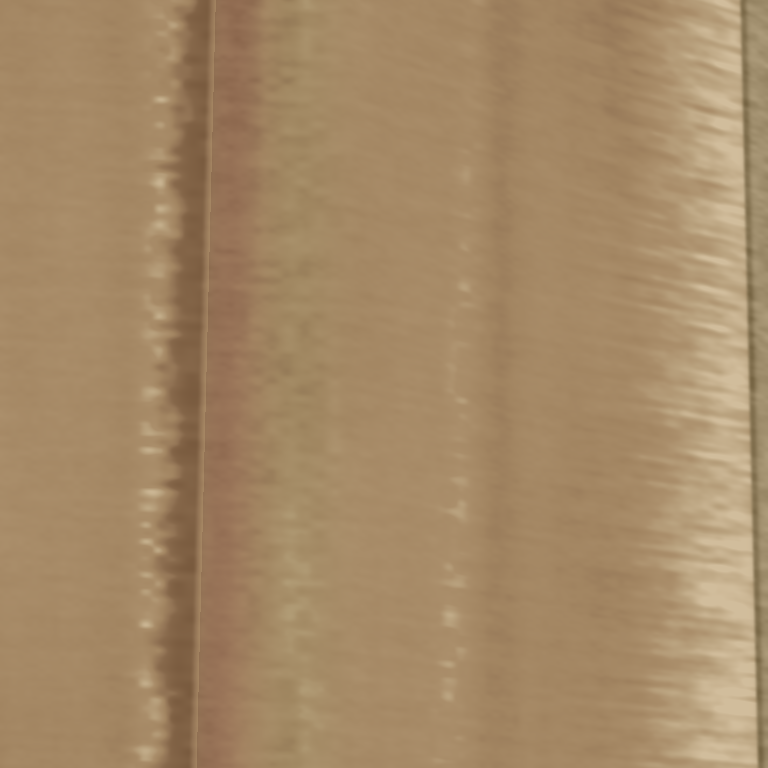
Write a WebGL 2 fragment shader that draws this texture.

```glsl
#version 300 es
precision highp float;
// Draws softly pleated tan cloth with vertical folds and fine slanted threads.
uniform vec2 u_resolution;
out vec4 fragColor;

// Integer hash of a lattice cell, from 0 to 1
float hash(vec2 cell) {
  uvec2 q = uvec2(ivec2(cell)) * uvec2(1597u, 3571u);
  uint n = (q.x ^ (q.y << 7)) * 26699u + q.y;
  n = (n ^ (n >> 15)) * 73856u + n;
  n ^= n >> 13;
  n *= 40503u;
  return float((n ^ (n >> 16)) & 65535u) / 65535.0;
}

// Smooth value noise, from -1 to 1
float noise(vec2 p) {
  vec2 cell = floor(p);
  vec2 f = fract(p);
  f = f * f * (3.0 - 2.0 * f);
  float low = mix(hash(cell), hash(cell + vec2(1, 0)), f.x);
  float high = mix(hash(cell + vec2(0, 1)), hash(cell + vec2(1, 1)), f.x);
  return 2.0 * mix(low, high, f.y) - 1.0;
}

// Soft vertical band around a centre
float band(float x, float centre, float width) {
  float d = (x - centre) / width;
  return exp(-d * d);
}

// Cloth colour for a tone from 0 (fold shadow) to 5 (sheen)
vec3 clothColor(float tone) {
  vec3 ramp[6] = vec3[6](
    vec3(0.47, 0.35, 0.24), vec3(0.57, 0.45, 0.33), vec3(0.635, 0.52, 0.38),
    vec3(0.67, 0.56, 0.42), vec3(0.73, 0.64, 0.50), vec3(0.82, 0.74, 0.61));
  float t = clamp(tone, 0.0, 4.999);
  int i = int(t);
  return mix(ramp[i], ramp[i + 1], fract(t));
}

// Thread coordinates: slant steepens towards the upper right
vec2 threadSpace(vec2 uv) {
  float slant = mix(0.04, 0.28, uv.y);
  return vec2(uv.x, uv.y + slant * max(uv.x - 0.45, 0.0) + 0.05 * uv.x);
}

// Broad light and shade across the pleats
float foldTone(vec2 uv, float crease, float rim) {
  float x = uv.x;
  float tone = 2.45 + 0.25 * noise(vec2(x * 9.0, uv.y * 3.0));
  tone -= 1.45 * band(x, crease + 0.015, 0.055) * step(crease, x);
  tone -= 0.3 * band(x, 0.15, 0.03);
  tone -= 0.75 * band(x, 0.645 + 0.01 * uv.y, 0.03);
  tone -= 0.25 * band(x, 0.74, 0.08);
  tone -= 0.6 * band(x, 0.83, 0.07) * smoothstep(0.5, 1.0, uv.y);
  tone += 1.75 * smoothstep(rim - 0.17, rim - 0.01, x);
  tone += 0.4 * smoothstep(0.75, 0.95, x) * (1.0 - uv.y);
  return tone;
}

void main() {
  vec2 uv = gl_FragCoord.xy / u_resolution;
  float x = uv.x;
  float crease = mix(0.256, 0.281, uv.y);
  float rim = mix(0.987, 0.964, uv.y);
  float glint = mix(0.582, 0.618, uv.y);
  vec2 thread = threadSpace(uv);

  // Weave at three scales
  float strand = noise(thread * vec2(13.0, 112.0));
  float fleck = noise(thread * vec2(48.0, 92.0) + 31.0);
  float grain = noise(thread * vec2(110.0, 170.0) + 73.0);
  float column = noise(vec2(x * 55.0, uv.y * 4.0) + 11.0);

  // Zones where the weave catches the light
  float sheen = smoothstep(0.72, 0.94, x);
  float nubby = band(x, 0.385, 0.055);
  float glintZone = band(x, glint, 0.018);
  float raggedZone = band(x, crease - 0.066, 0.018);

  float tone = foldTone(uv, crease, rim);
  tone += strand * mix(0.17, 0.85, sheen) + grain * 0.12;
  tone += fleck * (0.14 + 0.5 * nubby + 0.35 * sheen);
  tone += column * (0.1 + 0.35 * nubby);
  tone += glintZone * (0.3 + 1.3 * max(fleck, 0.0)) * (1.1 - 0.6 * uv.y);
  tone += raggedZone * (0.25 + 2.0 * max(fleck, 0.0));

  // Deep crease: ragged on the left, crisp on the right
  float ragged = crease - 0.052 + 0.012 * fleck + 0.01 * noise(vec2(2.0, uv.y * 18.0));
  float shadow = smoothstep(ragged - 0.012, ragged + 0.02, x)
               * (1.0 - smoothstep(crease - 0.012, crease + 0.004, x));
  float depth = 0.25 + 0.25 * fleck + 0.6 * band(x, crease - 0.055, 0.02);
  tone = mix(tone, depth, shadow);

  vec3 color = clothColor(tone);

  // Rosy turn beside the crease, greenish cast on the nubby strip
  float rosy = band(x, crease + 0.03, 0.04) * smoothstep(-0.01, 0.01, x - crease);
  color += rosy * vec3(0.015, -0.012, 0.004);
  color += nubby * vec3(-0.012, 0.004, -0.006);

  // Greyer cloth behind the right rim, with a thin shadow line
  float behind = smoothstep(-0.003, 0.003, x - rim);
  vec3 backCloth = vec3(0.63, 0.56, 0.43) + 0.04 * fleck + 0.02 * grain;
  color = mix(color, backCloth, behind);
  color -= 0.12 * band(x, rim + 0.004, 0.005);

  fragColor = vec4(color, 1.0);
}
```
